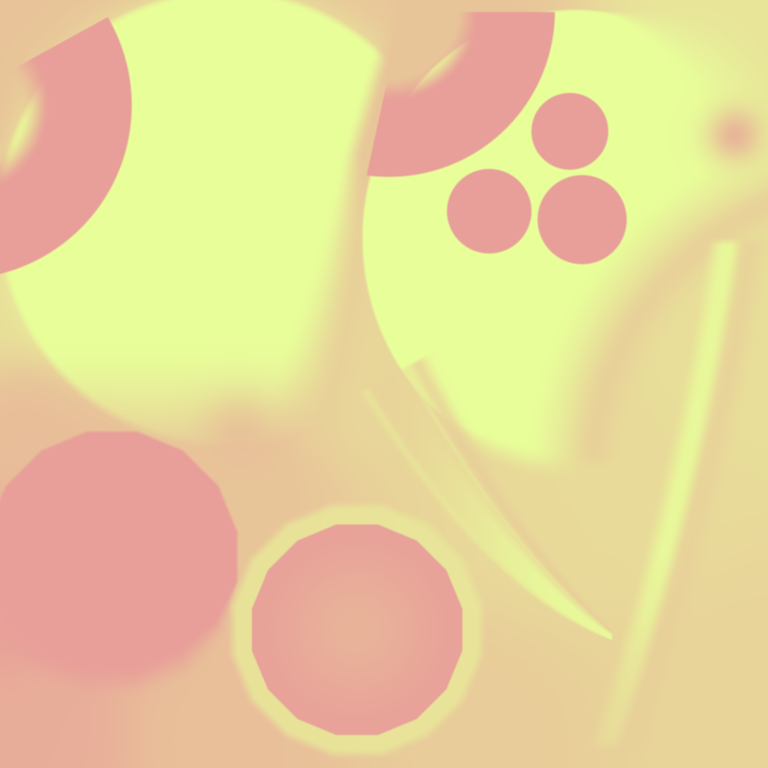
A WebGL 1 fragment shader for this texture map:

```glsl
precision highp float;
// Soft pastel map: two lime lobes, rose arcs and discs, a ringed disc and
// two tapering stems. Every part edits one "tone" (the green channel) over
// a smooth backdrop blended from a few anchor tones; red and blue are fixed.
uniform vec2 u_resolution;

#define RED_BLUE vec2(0.91, 0.60)
#define ROSE 0.62
#define TAN 0.81
#define LIME 0.995
#define EDGE 0.0018
#define FACETS 16.0
#define ANCHOR_BLUR 0.004

// Coverage of the region where d is negative
float fill(float d, float blur) {
  return 1.0 - smoothstep(-blur, blur, d);
}

float bump(float x, float width) {
  return exp(-x * x / (width * width));
}

float facetDisc(vec2 q, float apothem) {
  float sector = 6.2831853 / FACETS;
  float a = atan(q.y, q.x + 1e-6);
  a -= sector * floor(a / sector + 0.5);
  return length(q) * cos(a) - apothem;
}

// Weighted tone in x, weight in y
vec2 anchor(vec2 p, float x, float y, float tone) {
  vec2 q = p - vec2(x, y);
  float w = 1.0 / (dot(q, q) + ANCHOR_BLUR);
  return vec2(tone, 1.0) * w * w;
}

float backdrop(vec2 p) {
  vec2 s = anchor(p, 0.03, 0.95, 0.76) + anchor(p, 0.01, 0.80, 0.74);
  s += anchor(p, 0.00, 0.58, 0.86) + anchor(p, 0.03, 0.46, 0.74);
  s += anchor(p, 0.00, 0.22, 0.63) + anchor(p, 0.05, 0.04, 0.68);
  s += anchor(p, 0.28, 0.04, 0.75) + anchor(p, 0.32, 0.38, 0.77);
  s += anchor(p, 0.49, 0.50, 0.84) + anchor(p, 0.62, 0.08, 0.80);
  s += anchor(p, 0.70, 0.32, 0.85) + anchor(p, 0.80, 0.38, 0.86);
  s += anchor(p, 0.97, 0.10, 0.83) + anchor(p, 0.96, 0.55, 0.87);
  s += anchor(p, 0.97, 0.97, 0.90) + anchor(p, 0.56, 0.96, 0.77);
  return s.x / s.y;
}

float leftLobe(vec2 p, float tone) {
  float d = length(p - vec2(0.293, 0.717)) - 0.296;
  float drop = max(0.8 - p.y, 0.0);
  float side = 0.474 - 0.42 * drop * drop + 0.3 * max(p.y - 0.8, 0.0);
  float fade = smoothstep(0.0, 0.03 + 0.2 * drop, side - p.x);
  float body = fill(d, 0.009) * fade * smoothstep(0.36, 0.56, p.y);
  float halo = 0.35 * exp(-max(d, 0.0) / 0.025) * smoothstep(0.42, 0.58, p.y);
  float seam = bump(p.x - side + 0.002, 0.025);
  seam *= smoothstep(0.39, 0.43, p.y) * (1.0 - smoothstep(0.65, 0.8, p.y));
  tone = mix(tone, TAN, 0.6 * seam);
  tone = mix(tone, LIME, max(body, halo * fade));
  return mix(tone, 0.74, 0.8 * bump(length(p - vec2(0.313, 0.434)), 0.05));
}

float rightLobe(vec2 p, float tone) {
  float d = (length((p - vec2(0.749, 0.690)) / vec2(0.277, 0.297)) - 1.0) * 0.28;
  float s = length(p - vec2(1.16, 0.38)) - 0.393;
  float soft = max(smoothstep(0.78, 0.95, p.x), 0.3 * fill(p.y - 0.44, 0.03));
  float body = fill(d, mix(0.0025, 0.06, soft)) * smoothstep(0.0, 0.085, s);
  float band = bump(s + 0.005, 0.025) * smoothstep(0.385, 0.41, p.y);
  tone = mix(tone, TAN, 0.8 * band * step(0.7, p.x));
  tone = mix(tone, LIME, body);
  return mix(tone, 0.68, 0.9 * bump(length(p - vec2(0.957, 0.824)), 0.036));
}

// Rose arcs: crisp outer rim, soft inner rim, cut at the ends
float arcs(vec2 p, float tone) {
  float r = length(p - vec2(-0.055, 0.863));
  float cut = fill(p.y - 0.935 - 0.55 * (p.x - 0.0625), EDGE);
  tone = mix(tone, ROSE, fill(r - 0.2265, EDGE) * smoothstep(0.08, 0.122, r) * cut);
  r = length(p - vec2(0.5065, 0.9857));
  cut = fill(p.y - 0.9844, EDGE) * fill(0.4766 + 0.218 * (p.y - 0.768) - p.x, EDGE);
  return mix(tone, ROSE, fill(r - 0.216, EDGE) * smoothstep(0.085, 0.12, r) * cut);
}

float stems(vec2 p, float tone) {
  // Curved stem, measured upward from its lower edge
  float run = max(0.797 - p.x, 0.0);
  float t = (p.y - 0.167 - run * (0.4 + 1.9 * run)) / (0.38 * run + 0.008);
  float ends = fill(p.y - 0.492 - 0.55 * (p.x - 0.475), 0.004) * fill(p.x - 0.797, 0.002);
  float inside = smoothstep(-0.12, 0.05, t) * (1.0 - smoothstep(0.55, 1.15, t));
  float glow = mix(0.97, 0.83, smoothstep(0.06, 0.30, run));
  tone = mix(tone, TAN, 0.75 * bump(t - 1.3, 0.28) * ends);
  tone = mix(tone, glow, inside * ends);
  tone = mix(tone, 0.91, 0.6 * (bump(t, 0.09) + bump(t - 1.0, 0.07)) * ends);
  // Long stem, measured rightward from its left edge
  float rise = p.y - 0.03;
  float u = (p.x - 0.768 - rise * (0.33 - 0.14 * rise)) / 0.042;
  ends = smoothstep(0.02, 0.04, p.y) * fill(p.y - 0.685, 0.007);
  inside = smoothstep(-0.15, 0.5, u) * (1.0 - smoothstep(0.6, 1.1, u));
  tone = mix(tone, TAN, 0.65 * bump(u - 1.3, 0.4) * ends);
  return mix(tone, mix(0.86, 0.97, smoothstep(0.02, 0.3, p.y)), inside * ends);
}

float discs(vec2 p, float tone) {
  float d = facetDisc(p - vec2(0.146, 0.275), 0.163);
  float blur = mix(0.025, 0.003, smoothstep(0.14, 0.30, p.y + 0.3 * (p.x - 0.146)));
  tone = mix(tone, ROSE, fill(d, blur));
  vec2 q = p - vec2(0.465, 0.180);
  d = facetDisc(q, 0.137);
  tone = mix(tone, 0.90, 0.9 * fill(d - 0.025, 0.008));
  tone = mix(tone, mix(0.70, 0.635, smoothstep(0.0, 0.14, length(q))), fill(d, EDGE));
  float trio = length(p - vec2(0.742, 0.829)) - 0.050;
  trio = min(trio, length(p - vec2(0.637, 0.725)) - 0.055);
  trio = min(trio, length(p - vec2(0.758, 0.714)) - 0.058);
  return mix(tone, ROSE, fill(trio, EDGE));
}

void main() {
  vec2 p = gl_FragCoord.xy / u_resolution;
  float tone = rightLobe(p, leftLobe(p, backdrop(p)));
  tone = discs(p, stems(p, arcs(p, tone)));
  gl_FragColor = vec4(RED_BLUE.x, tone, RED_BLUE.y, 1.0);
}
```
